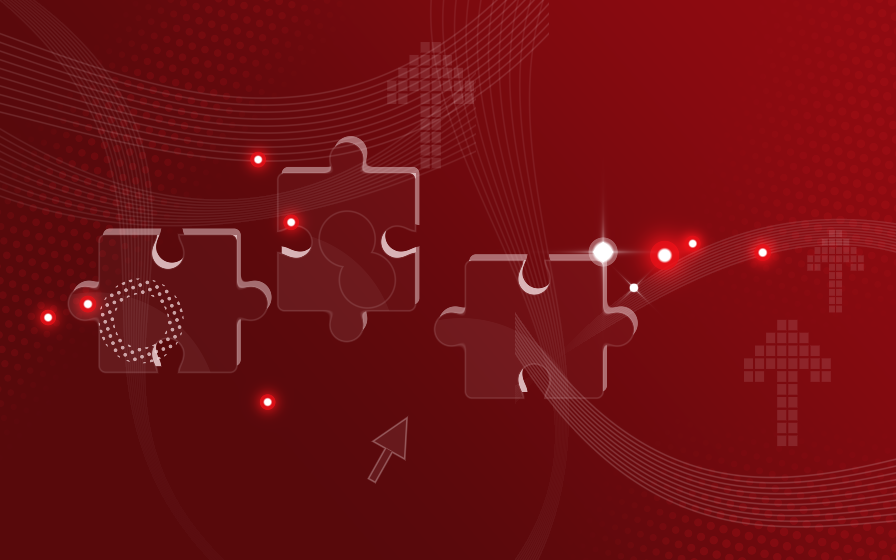
Give the GLSL for this background, as a WebGL 1 fragment shader.

```glsl
precision highp float;
// Deep red backdrop with wave lines, glassy jigsaw pieces, tile arrows and glowing sparks.
uniform vec2 u_resolution;

#define SHADE vec3(0.345, 0.035, 0.045)
#define GLOW vec3(0.565, 0.04, 0.065)
#define PINK vec3(0.93, 0.82, 0.83)
#define WAVE_LINES 9.0
#define WAVE_ALPHA 0.15
#define DOT_PITCH 0.0235
#define PIECE_HALF 0.123
#define BEVEL vec2(0.007, 0.011)
#define TILE 0.0198

float px; // size of one pixel in canvas heights

float fill(float d) { return 1.0 - smoothstep(-0.5 * px, 0.5 * px, d); }

float outline(float d) { return 1.0 - smoothstep(0.0, 0.001 + px, abs(d)); }

float smoothMin(float a, float b, float k) {
  float h = max(k - abs(a - b), 0.0) / k;
  return min(a, b) - 0.25 * h * h * k;
}

float bezier(vec4 c, float t) {
  float s = 1.0 - t;
  return c.x * s * s * s + 3.0 * s * t * (c.y * s + c.z * t) + c.w * t * t * t;
}

// Lines spread evenly between two cubic graphs v(t); span is the length of t
float bundle(float t, float v, float span, vec4 a, vec4 b) {
  float low = bezier(a, t), gap = bezier(b, t) - low;
  gap = (gap < 0.0 ? -1.0 : 1.0) * max(abs(gap), 0.004);
  float u = (v - low) / gap;
  float slope = (bezier(mix(a, b, u), t + 0.01) - v) / (0.01 * span);
  float spacing = abs(gap) / WAVE_LINES / sqrt(1.0 + slope * slope);
  float d = abs(fract(u * WAVE_LINES + 0.5) - 0.5) * spacing;
  float inside = step(abs(u - 0.5), 0.5 + 0.4 / WAVE_LINES) * step(abs(t - 0.5), 0.5);
  return inside * outline(d) * smoothstep(0.0, 0.006, spacing);
}

float waves(vec2 p) {
  float down = 1.0 - p.y, t = (p.x - 0.92) / 0.68;
  float w = bundle(p.x / 0.98, p.y, 0.98, vec4(0.94, 0.82, 0.7, 1.1), vec4(0.8, 0.72, 0.6, 0.94));
  w += 0.7 * bundle(p.x / 0.85, p.y, 0.85, vec4(0.77, 0.6, 0.57, 0.87), vec4(0.65, 0.55, 0.6, 0.73));
  w += 0.6 * bundle(down, p.x, 1.0, vec4(0.0, 0.4, 0.06, 0.375), vec4(0.06, 0.5, 0.06, 0.4));
  w += 0.6 * bundle(down, p.x, 1.0, vec4(0.77, 0.75, 1.15, 0.92), vec4(0.97, 0.87, 1.12, 0.96));
  w += bundle(t, p.y, 0.68, vec4(0.28, 0.56, 0.635, 0.6), vec4(0.31, 0.46, 0.61, 0.55));
  w += 1.4 * bundle(t, p.y, 0.68, vec4(0.44, 0.1, 0.125, 0.18), vec4(0.37, 0.02, 0.05, 0.07));
  return w;
}

// Staggered dots that fade in at the right and in a diagonal band at the left
float halftone(vec2 p) {
  float right = smoothstep(-0.02, 0.3, p.x - 1.0 - 0.33 * p.y) * smoothstep(0.05, 0.3, abs(p.y - 0.33));
  float left = 1.0 - smoothstep(0.05, 0.24, abs(p.x - 0.8 * p.y + 0.36));
  float mask = max(right, 0.7 * left);
  vec2 g = mat2(0.966, 0.259, -0.259, 0.966) * p / DOT_PITCH;
  g.x += 0.5 * mod(floor(g.y), 2.0);
  return mask * fill((length(fract(g) - 0.5) - 0.2 - 0.12 * mask) * DOT_PITCH);
}

// Upward arrow of square tiles, q measured from its tip
float tileArrow(vec2 q, float size) {
  vec2 g = vec2(abs(q.x), -q.y) / (TILE * size * vec2(1.0, 1.16));
  vec2 cell = floor(g), f = abs(fract(g) - 0.5);
  float head = step(cell.x, cell.y) * step(cell.y, min(cell.x + 2.0, 4.0)) * step(cell.x, 3.0);
  float stem = step(cell.x, 0.0) * step(0.0, cell.y) * step(cell.y, 9.0);
  return max(head, stem) * fill((max(f.x, f.y) - 0.41) * TILE * size);
}

// Square with knobs on the x sides and sockets on the y sides
float jigsaw(vec2 q) {
  vec2 a = abs(q), e = a - PIECE_HALF + 0.012;
  float box = length(max(e, 0.0)) + min(max(e.x, e.y), 0.0) - 0.012;
  float knob = length(a - vec2(PIECE_HALF + 0.025, 0.0)) - 0.03;
  float socket = length(a - vec2(0.0, PIECE_HALF - 0.033)) - 0.028;
  float neck = max(a.x - 0.019, PIECE_HALF - 0.033 - a.y);
  return max(smoothMin(box, knob, 0.02), -smoothMin(socket, neck, 0.012));
}

// Glassy piece with a bright bevel
void drawPiece(inout vec3 col, vec2 q, bool turned) {
  vec2 s = q - BEVEL;
  float d = jigsaw(turned ? q.yx : q), lit = jigsaw(turned ? s.yx : s);
  float gloss = 0.035 + 0.05 * fill(length(q + vec2(0.13, 0.2)) - 0.22);
  float inner = step(max(abs(q.x), abs(q.y)), PIECE_HALF);
  float bevel = fill(lit) * (1.0 - fill(d)) * mix(0.5, 0.85, inner);
  col = mix(col, PINK, max(fill(d) * gloss, bevel));
  col = mix(col, PINK, 0.16 * outline(d));
}

// Slanted pointer, q measured from its tail
float pointer(vec2 q) {
  vec2 axis = vec2(0.49, 0.872);
  float u = dot(q, axis), v = abs(dot(q, vec2(axis.y, -axis.x)));
  float head = max(dot(vec2(v, u - 0.1285), vec2(0.9, 0.44)), 0.062 - u);
  return min(head, max(v - 0.007, abs(u - 0.032) - 0.032));
}

// White core inside a red halo
void drawSpark(inout vec3 col, vec2 q, float r) {
  float d = length(q);
  col += vec3(0.45, 0.03, 0.04) * exp(-d * d / (r * r * 2.0));
  col = mix(col, vec3(0.9, 0.06, 0.09), 0.8 * fill(d - r));
  col = mix(col, vec3(1.0), 1.0 - smoothstep(0.35 * r, 0.5 * r + px, d));
}

// Four tapering rays with a soft core
float star(vec2 q, float r) {
  vec2 a = abs(q) / r;
  float rays = exp(-max(a.x, a.y) - 10.0 * min(a.x, a.y));
  return min(1.0, rays + 1.0 - smoothstep(0.45, 0.7, length(a)));
}

void main() {
  px = 1.0 / u_resolution.y;
  vec2 p = gl_FragCoord.xy / u_resolution * vec2(1.6, 1.0);
  // Background, dots and waves
  vec3 col = mix(SHADE, GLOW, smoothstep(0.4, 1.55, dot(p, vec2(0.65, 0.55))));
  col = mix(col, vec3(0.68, 0.06, 0.09), 0.32 * halftone(p));
  col = mix(col, PINK, WAVE_ALPHA * waves(p));
  float tiles = tileArrow(p - vec2(0.769, 0.927), 1.0) + tileArrow(p - vec2(1.406, 0.431), 1.0);
  col = mix(col, PINK, 0.13 * (tiles + tileArrow(p - vec2(1.492, 0.59), 0.65)));
  // Jigsaw pieces, stepping to the right
  for (int i = 0; i < 3; i++) {
    float k = float(i), odd = mod(k, 2.0);
    drawPiece(col, p - vec2(0.3 + 0.327 * k - 0.008 * odd, 0.458 - 0.023 * k + 0.133 * odd), odd > 0.5);
  }
  // Beaded ring, linked loops and pointer
  vec2 q = p - vec2(0.252, 0.427);
  vec2 bead = fract(mat2(0.94, -0.34, 0.34, 0.94) * q / 0.0135) - 0.5;
  float ring = fill(abs(length(q) - 0.062) - 0.014);
  col = mix(col, PINK, 0.75 * ring * fill(length(bead) * 0.0135 - 0.0033));
  float loops = min(length(p - vec2(0.62, 0.573)), length(p - vec2(0.656, 0.5))) - 0.05;
  float cursor = pointer(p - vec2(0.664, 0.142));
  col = mix(col, PINK, 0.15 * outline(loops) + 0.08 * fill(cursor) + 0.35 * outline(cursor));
  // Sparks as x, y, radius
  vec3 s[8];
  s[0] = vec3(0.086, 0.433, 0.014); s[1] = vec3(0.157, 0.457, 0.015);
  s[2] = vec3(0.461, 0.715, 0.014); s[3] = vec3(0.52, 0.603, 0.014);
  s[4] = vec3(0.478, 0.282, 0.014); s[5] = vec3(1.187, 0.544, 0.026);
  s[6] = vec3(1.237, 0.565, 0.014); s[7] = vec3(1.362, 0.549, 0.015);
  for (int i = 0; i < 8; i++) drawSpark(col, p - s[i].xy, s[i].z);
  // White stars, the small one turned
  vec2 large = p - vec2(1.077, 0.55), small = p - vec2(1.132, 0.486);
  col = mix(col, PINK, 0.4 * fill(length(large) - 0.026));
  float shine = max(star(large, 0.03), star(mat2(0.7, 0.7, -0.7, 0.7) * small, 0.013));
  gl_FragColor = vec4(mix(col, vec3(1.0), shine), 1.0);
}
```
